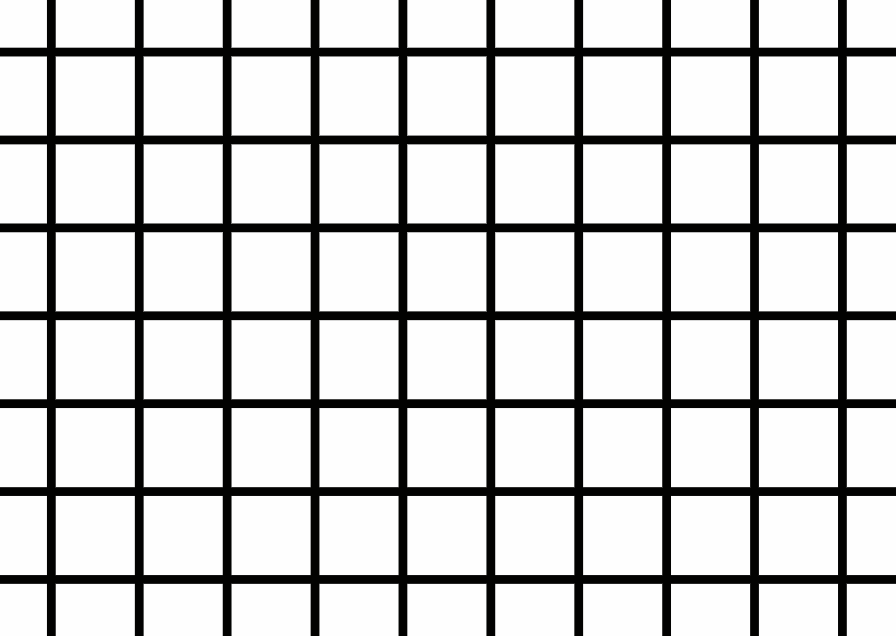
A WebGL 2 fragment shader for this pattern:

```glsl
#version 300 es
precision highp float;

// Lengths are fractions of the canvas width
#define PITCH 0.0981
#define LINE_WIDTH 0.0098
#define FIRST_LINE vec2(0.0573, 0.0631)
#define LINE_COLOR vec3(0.006, 0.008, 0.005)
#define PAPER_COLOR vec3(0.998)

uniform vec2 u_resolution;
out vec4 outColor;

// Distance to the nearest grid line along each axis
vec2 gridDistance(vec2 p) {
    vec2 cell = (p - FIRST_LINE) / PITCH;
    return abs(fract(cell + 0.5) - 0.5) * PITCH;
}

void main() {
    float pixel = 1.0 / u_resolution.x;
    vec2 p = gl_FragCoord.xy * pixel;

    // Antialiased coverage of the vertical and horizontal lines
    vec2 edge = gridDistance(p) - 0.5 * LINE_WIDTH;
    vec2 coverage = clamp(0.5 - edge / pixel, 0.0, 1.0);
    float ink = max(coverage.x, coverage.y);

    outColor = vec4(mix(PAPER_COLOR, LINE_COLOR, ink), 1.0);
}
```
